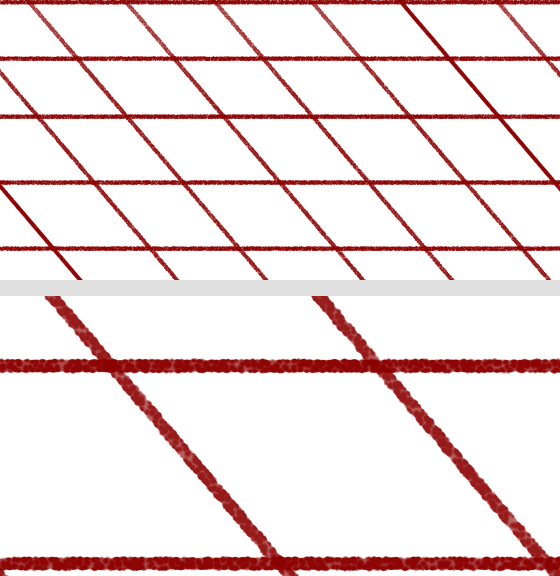
Top: the whole. Bottom: its middle third, enlarged.
Give the GLSL for this pattern, as a Shadertoy shader.

```glsl
// A slanted lattice of dark red crayon strokes on white paper.
// Level rows cross paired diagonals; every sixth diagonal is solid and dark.
// Cellular noise roughens the stroke edges and thins the pigment.

#define PAPER vec3(1.0)
#define INK vec3(0.545, 0.0, 0.0)
#define ROW_WIDTH 0.0150
#define DIAGONAL_WIDTH 0.0142
#define DIAGONAL_STEP 0.332
#define DIAGONAL_START -0.566
#define PAIR_OFFSET 0.0143
#define LEAN 0.852
#define GRAIN_SCALE 150.0
#define GRAIN_DEPTH 0.30
#define EDGE_WEAR 0.0026

const int DIAGONALS = 8;
const float ROWS[5] = float[5](0.008, 0.2096, 0.4167, 0.652, 0.888);

vec2 hash2(vec2 cell) {
    vec3 q = fract(cell.xyx * vec3(0.1031, 0.1030, 0.0973));
    q += dot(q, q.yzx + 33.33);
    return fract((q.xx + q.yz) * q.zy);
}

// Distance to the nearest scattered point
float cellular(vec2 p) {
    vec2 cell = floor(p), f = fract(p);
    float nearest = 2.0;
    for (int y = -1; y <= 1; y++) {
        for (int x = -1; x <= 1; x++) {
            vec2 offset = vec2(x, y);
            nearest = min(nearest, length(offset + hash2(cell + offset) - f));
        }
    }
    return nearest;
}

float stroke(float dist, float width, float wear, float soft) {
    float edge = abs(dist) - 0.5 * width + wear;
    return 1.0 - smoothstep(-soft, soft, edge);
}

void mainImage(out vec4 fragColor, in vec2 fragCoord) {
    // Height units, measured downward from the top
    vec2 p = vec2(fragCoord.x, iResolution.y - fragCoord.y) / iResolution.y;
    float soft = max(0.75 / iResolution.y, 0.0012);

    // Pigment grain and ragged edges
    float grain = cellular(p * GRAIN_SCALE);
    float patchy = cellular(p * GRAIN_SCALE * 0.37 + 17.0);
    float wear = EDGE_WEAR * (grain + 0.5 * patchy - 0.7);
    float thinning = GRAIN_DEPTH * smoothstep(0.4, 0.95, 0.7 * grain + 0.4 * patchy);
    float bare = 1.0;

    // Level rows
    for (int i = 0; i < 5; i++) {
        float cover = stroke(p.y - ROWS[i], ROW_WIDTH, wear, soft);
        bare *= 1.0 - cover * (0.98 - thinning);
    }

    // Paired diagonals, paler toward the top
    float slantX = p.x - LEAN * p.y;
    float toNormal = inversesqrt(1.0 + LEAN * LEAN);
    float fade = mix(0.74, 0.90, smoothstep(0.0, 0.4, p.y));
    for (int k = 0; k < DIAGONALS; k++) {
        float start = DIAGONAL_START + DIAGONAL_STEP * float(k) + PAIR_OFFSET * float(k % 2);
        bool solid = k % 6 == 0;
        float roughness = solid ? 0.3 : 1.0;
        float strength = solid ? 0.99 : fade;
        float cover = stroke((slantX - start) * toNormal, DIAGONAL_WIDTH, wear * roughness, soft);
        bare *= 1.0 - cover * (strength - thinning * roughness);
    }

    fragColor = vec4(mix(INK, PAPER, bare), 1.0);
}
```
